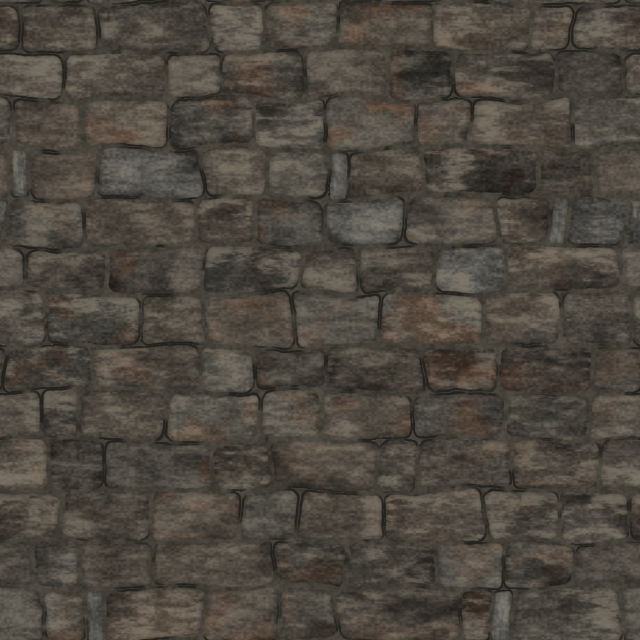
A Shadertoy shader for this texture:

```glsl
// Old wall of coursed, hand-cut stones: 13 courses of about 8 stones, tiling both ways.
// Jittered course and joint lines bound a rounded box per stone; periodic value noise
// bends its edges and paints streaks, soot, pale wear, rust and grain.

const float COURSES = 13.0;
const float COLUMNS = 8.0;
const float COURSE_JITTER = 0.07;     // in course heights
const float JOINT_JITTER = 0.30;      // in column widths
const float SLIVER_CHANCE = 0.05;     // share of joints filled by a narrow stone
const float SLIVER_HALF = 0.12;       // in column widths
const float HALF_GAP = 0.0028;        // mortar, in canvas units
const float CORNER = 0.014;
const float EDGE_SOFTNESS = 0.0013;
const vec3 STONE = vec3(0.322, 0.292, 0.257);
const vec3 GREY_STONE = vec3(0.315, 0.307, 0.280);
const vec3 SLATE = vec3(0.345, 0.340, 0.320);
const vec3 RUST = vec3(0.355, 0.265, 0.210);
const vec3 PALE = vec3(0.490, 0.455, 0.400);
const vec3 MORTAR = vec3(0.270, 0.256, 0.225);
const vec3 CREVICE = vec3(0.125, 0.118, 0.105);

// Integer hash to 0..1
float hash(vec2 cell, float seed) {
    uvec3 v = uvec3(ivec3(vec3(cell, seed))) * 1664525u + 1013904223u;
    v.x += v.y * v.z; v.y += v.z * v.x; v.z += v.x * v.y;
    v ^= v >> 16u;
    v.x += v.y * v.z; v.y += v.z * v.x; v.z += v.x * v.y;
    return float(v.z >> 8u) / 16777216.0;
}

// Value noise that repeats over the unit square
float noise(vec2 uv, vec2 freq, float seed) {
    vec2 p = uv * freq, i = floor(p), f = fract(p);
    f = f * f * (3.0 - 2.0 * f);
    vec2 a = mod(i, freq), b = mod(i + 1.0, freq);
    return mix(mix(hash(a, seed), hash(vec2(b.x, a.y), seed), f.x),
               mix(hash(vec2(a.x, b.y), seed), hash(b, seed), f.x), f.y);
}

float fbm(vec2 uv, vec2 freq, float seed) {
    float sum = 0.0, amp = 0.5;
    for (int k = 0; k < 4; k++) {
        sum += amp * noise(uv, freq, seed + float(k));
        freq *= 2.0;
        amp *= 0.55;
    }
    return sum / 1.01;
}

// Jittered lines between courses and between stones
float courseLine(float i) {
    return i + COURSE_JITTER * (2.0 * hash(vec2(mod(i, COURSES), 0.0), 1.0) - 1.0);
}
float jointLine(float i, float row) {
    return i + JOINT_JITTER * (2.0 * hash(vec2(mod(i, COLUMNS), row), 2.0) - 1.0);
}
float sliverHalf(float i, float row) {
    return SLIVER_HALF * step(hash(vec2(mod(i, COLUMNS), row), 3.0), SLIVER_CHANCE);
}

void mainImage(out vec4 fragColor, in vec2 fragCoord) {
    vec2 uv = fragCoord / iResolution.xy;
    float pixel = 1.0 / min(iResolution.x, iResolution.y);

    // Bent coordinates make the outlines uneven
    vec2 bent = uv
        + 0.013 * (vec2(noise(uv, vec2(13.0), 11.0), noise(uv, vec2(11.0, 13.0), 12.0)) - 0.5)
        + 0.006 * (vec2(fbm(uv, vec2(45.0), 20.0), fbm(uv, vec2(45.0), 30.0)) - 0.5);

    // Course, then stone or sliver within it
    float y = bent.y * COURSES, course = floor(y);
    course += step(courseLine(course + 1.0), y) - step(y, courseLine(course));
    float row = mod(course, COURSES);
    float x = bent.x * COLUMNS + 2.0 * hash(vec2(row, 0.0), 4.0), col = floor(x);
    col += step(jointLine(col + 1.0, row), x) - step(x, jointLine(col, row));
    float left = jointLine(col, row), right = jointLine(col + 1.0, row);
    float wl = sliverHalf(col, row), wr = sliverHalf(col + 1.0, row);
    bool inLeft = x < left + wl, sliver = inLeft || x > right - wr;
    if (sliver) {
        col += inLeft ? 0.0 : 1.0;
        float joint = inLeft ? left : right;
        left = joint - SLIVER_HALF;
        right = joint + SLIVER_HALF;
    } else {
        left += wl;
        right -= wr;
    }
    vec2 stone = vec2(mod(col, COLUMNS), row + (sliver ? COURSES : 0.0));
    float seed = 100.0 + 16.0 * (stone.x + COLUMNS * stone.y);

    // Rounded box distance, negative inside the stone
    vec2 scale = vec2(COLUMNS, COURSES);
    vec2 lower = vec2(left, courseLine(course)) / scale;
    vec2 upper = vec2(right, courseLine(course + 1.0)) / scale;
    vec2 halfSize = 0.5 * (upper - lower) - HALF_GAP - 0.002 * hash(stone, 5.0);
    vec2 local = vec2(x, y) / scale - 0.5 * (lower + upper);
    float corner = min(CORNER * (0.6 + 0.7 * hash(stone, 6.0)), 0.4 * min(halfSize.x, halfSize.y));
    vec2 q = abs(local) - halfSize + corner;
    float dist = length(max(q, 0.0)) + min(max(q.x, q.y), 0.0) - corner;

    // Stone surface: hue, blotches, bedding streaks, grain
    float blotch = fbm(uv, vec2(17.0, 23.0), seed);
    float streak = fbm(uv, sliver ? vec2(130.0, 24.0) : vec2(36.0, 130.0), seed + 4.0);
    float grain = noise(uv, vec2(230.0, 290.0), 40.0);
    vec3 color = mix(STONE, GREY_STONE, hash(stone, 7.0));
    bool slate = sliver || hash(stone, 8.0) < 0.03;
    if (slate) color = SLATE;
    float rust = smoothstep(0.48, 0.72, fbm(uv, vec2(15.0, 19.0), seed + 8.0));
    color = mix(color, RUST, rust * (slate ? 0.0 : 0.75 * hash(stone, 9.0)));
    color *= 1.0 + 0.24 * (hash(stone, 10.0) - 0.5) + 0.65 * (blotch - 0.5)
           + 0.55 * (streak - 0.5) + 0.28 * (grain - 0.5);

    // Soot, and pale wear that follows the streaks and the upper rim
    float soot = smoothstep(0.50, 0.72, fbm(uv, vec2(12.0, 18.0), seed + 12.0));
    color *= 1.0 - 0.38 * soot * hash(stone, 13.0);
    float rim = smoothstep(-0.014, -0.003, dist) * (0.5 + 0.5 * local.y / halfSize.y);
    float wear = smoothstep(0.48, 0.72, 0.5 * blotch + 0.5 * streak + 0.08 * rim + 0.06 * (grain - 0.5));
    color = mix(color, PALE, 0.75 * wear * hash(stone, 14.0));
    color *= mix(0.86, 1.0, smoothstep(0.0, -0.008, dist));

    // Mortar with broken dark crevices hugging the stones
    float dust = fbm(uv, vec2(60.0), 50.0);
    vec3 joints = MORTAR * (1.0 + 0.5 * (dust - 0.5) + 0.2 * (grain - 0.5));
    float open = smoothstep(0.46, 0.68, fbm(uv, vec2(24.0), 60.0));
    float crevice = open * smoothstep(0.0038, 0.0006, abs(dist - 0.0018));
    joints = mix(joints, CREVICE, 0.9 * crevice);

    float soft = max(EDGE_SOFTNESS, pixel);
    fragColor = vec4(mix(color, joints, smoothstep(-soft, soft, dist)), 1.0);
}
```
